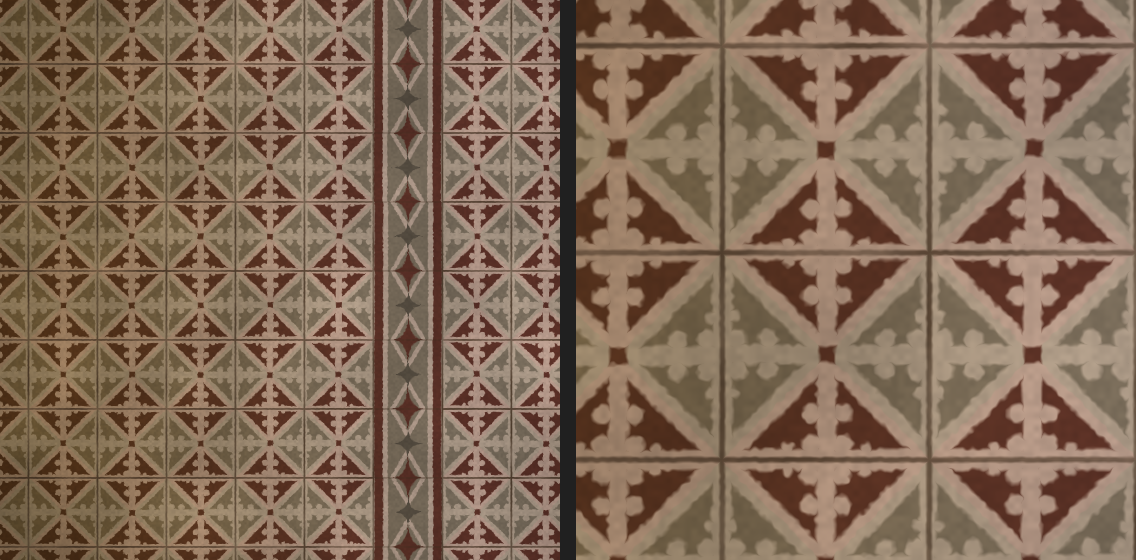
Left, the full canvas; right, a detail of the centre.
Write a three.js fragment shader that draws this pattern.

```glsl
varying vec2 vUv;

float hash(vec2 p) {
  return fract(sin(dot(p, vec2(127.1, 311.7))) * 43758.5453);
}

float noise(vec2 p) {
  vec2 i = floor(p), f = fract(p);
  f = f * f * (3.0 - 2.0 * f);
  return mix(mix(hash(i), hash(i + vec2(1, 0)), f.x),
             mix(hash(i + vec2(0, 1)), hash(i + vec2(1, 1)), f.x), f.y);
}

// Coverage of a shape from its signed distance, in tile units
float fill(float d) {
  return 1.0 - smoothstep(-0.012, 0.012, d);
}

float diamond(vec2 p, vec2 halfSize) {
  return (dot(abs(p) / halfSize, vec2(1.0)) - 1.0) * halfSize.x * 0.83;
}

// Star with concave sides and four points
float star(vec2 p, vec2 halfSize) {
  vec2 s = sqrt(abs(p) / halfSize + 0.002);
  return (pow(s.x + s.y, 1.4) - 1.35) * halfSize.x * 0.5;
}

// Notched triangle: x runs outward from the centre, y away from the axis
float notchedTriangle(vec2 p) {
  float d = max(max(p.x - 0.455, 0.048 - p.y), (0.07 - p.x + p.y) * 0.707);
  d = max(d, 0.047 - length(p - vec2(0.285, 0.075)));
  d = max(d, 0.050 - length(p - vec2(0.435, 0.075)));
  return max(d, 0.030 - length(p - vec2(0.455, 0.185)));
}

vec3 floorTile(vec2 q, vec3 cream, vec3 brown, vec3 grey) {
  vec2 a = abs(q);
  float upright = smoothstep(-0.01, 0.01, a.y - a.x);
  vec2 folded = vec2(max(a.x, a.y), min(a.x, a.y));
  vec3 ground = cream * mix(vec3(0.97, 0.99, 0.97), vec3(1.03, 0.99, 0.99), upright);
  vec3 color = mix(ground, mix(grey, brown, upright), fill(notchedTriangle(folded)));
  return mix(color, brown, fill(folded.x - 0.04));
}

vec3 borderTile(vec2 q, vec3 cream, vec3 brown, vec3 grey) {
  float x = abs(q.x);
  vec3 color = mix(cream, grey, fill(x - 0.29));
  color = mix(color, brown, fill(abs(x - 0.425) - 0.062));

  // Diamonds sit on the seams, small stars halfway between them
  vec2 p = vec2(q.x, fract(q.y) - 0.5);
  color = mix(color, cream, fill(diamond(p, vec2(0.26, 0.44))));
  color = mix(color, grey, fill(diamond(p, vec2(0.19, 0.32))));
  color = mix(color, brown, fill(star(p, vec2(0.16, 0.25))));
  return mix(color, grey * 0.72, fill(star(q, vec2(0.16, 0.15))));
}

void main() {
  vec2 grid = (vUv - vec2(0.0508, 0.0234)) / 0.1232;
  vec2 cell = floor(grid);
  vec2 q = fract(grid) - 0.5;
  float tone = hash(cell + 3.7);

  // Warm light on the left, cooler on the right
  float cool = smoothstep(0.0, 0.85, vUv.x + 0.12 * (noise(vUv * 3.0) - 0.5));
  vec3 cream = mix(vec3(0.575, 0.48, 0.36), vec3(0.66, 0.58, 0.525), cool);
  vec3 brown = mix(vec3(0.31, 0.19, 0.09), vec3(0.34, 0.18, 0.145), cool);
  vec3 grey = mix(vec3(0.41, 0.33, 0.20), vec3(0.45, 0.405, 0.345), cool);

  // Ragged pigment edges and slightly uneven laying
  vec2 rough = vec2(noise(grid * 38.0), noise(grid * 38.0 + 71.0)) - 0.5;
  vec2 shift = vec2(hash(cell), hash(cell + 19.0)) - 0.5;
  vec2 p = q + 0.018 * rough + 0.016 * shift;
  vec3 color = cell.x == 5.0 ? borderTile(p, cream, brown, grey)
                             : floorTile(p, cream, brown, grey);

  // Seams, fainter across the border
  vec2 edge = 0.5 - abs(q + 0.006 * rough);
  vec2 seam = 1.0 - smoothstep(0.004, 0.022, edge);
  seam.y *= cell.x == 5.0 ? 0.45 : 1.0;
  float grime = 0.45 + 0.4 * noise(grid * 3.0 + 8.0);
  color = mix(color, vec3(0.25, 0.18, 0.12), max(seam.x, seam.y) * grime);

  // Tile tone, stains, grain and darkened corners
  color *= 0.97 + 0.06 * tone;
  color *= 0.94 + 0.12 * noise(grid * 1.7 + 40.0);
  color *= 0.95 + 0.10 * noise(vUv * 260.0);
  color *= 1.0 - 0.25 * smoothstep(0.45, 0.85, length(vUv - vec2(0.6, 0.5)));
  gl_FragColor = vec4(color, 1.0);
}
```
